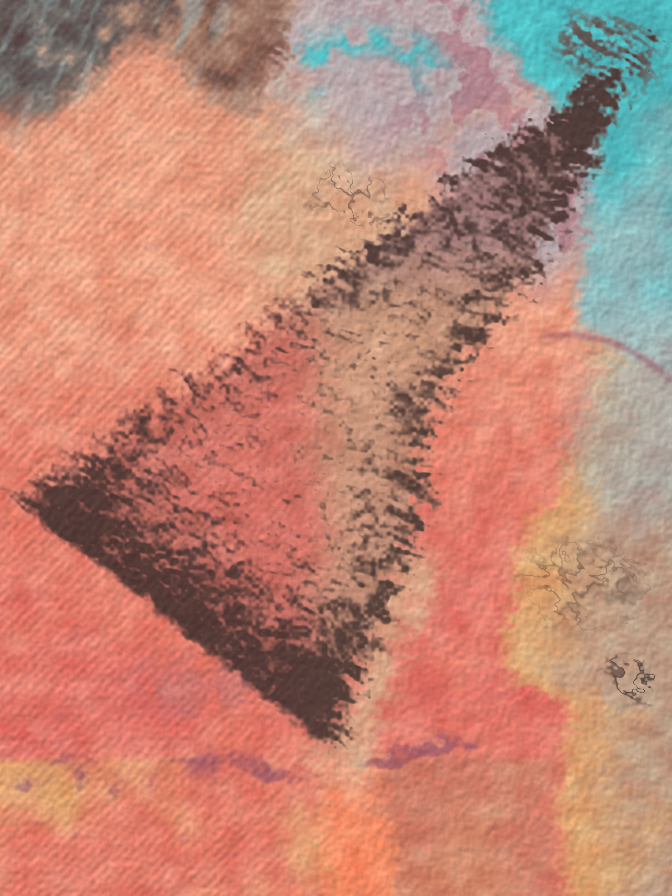
A WebGL 1 fragment shader for this texture:

```glsl
precision highp float;
// Weathered paint on canvas: salmon, tan and teal fields with a charcoal triangle.
// Noise-warped masks lay the colours, soft-thresholded grain makes the dry pigment,
// and a height difference adds the relief of paint and weave.
uniform vec2 u_resolution;

const vec3 SALMON = vec3(.89, .49, .42);
const vec3 PEACH = vec3(.91, .64, .52);
const vec3 ROSE = vec3(.83, .41, .39);
const vec3 TAN = vec3(.83, .66, .53);
const vec3 OCHRE = vec3(.86, .64, .44);
const vec3 LILAC = vec3(.73, .67, .68);
const vec3 TEAL = vec3(.3, .71, .73);
const vec3 SLATE = vec3(.36, .36, .36);
const vec3 PLUM = vec3(.58, .31, .38);
const vec3 BROWN = vec3(.55, .36, .33);
const vec3 CHAR = vec3(.27, .2, .19);
const vec2 LEFT_TIP = vec2(.02, .587);
const vec2 LOW_TIP = vec2(.491, .222);
const vec2 HIGH_TIP = vec2(.946, 1.255);
const float HORIZON = .205;
const float WEAVE = 400.;
const float RELIEF = .3;

float hash(vec2 p) {
  vec3 h = fract(p.xyx * .1031);
  h += dot(h, h.yzx + 33.33);
  return fract((h.x + h.y) * h.z);
}

float noise(vec2 p) {
  vec2 i = floor(p), f = fract(p);
  f = f * f * (3. - 2. * f);
  return mix(mix(hash(i), hash(i + vec2(1, 0)), f.x),
             mix(hash(i + vec2(0, 1)), hash(i + vec2(1, 1)), f.x), f.y);
}

float fbm(vec2 p) {
  float sum = 0., amp = .5;
  for (int i = 0; i < 5; i++) {
    sum += amp * noise(p);
    p = mat2(1.6, 1.2, -1.2, 1.6) * p + 7.3;
    amp *= .5;
  }
  return sum;
}

// Smooth step that also runs downwards when a > b
float ramp(float a, float b, float x) {
  float t = clamp((x - a) / (b - a), 0., 1.);
  return t * t * (3. - 2. * t);
}

float bell(float x, float width) { return exp(-x * x / (width * width)); }

// Soft ellipse
float blob(vec2 p, float x, float y, float rx, float ry) {
  return ramp(1.4, .6, length((p - vec2(x, y)) / vec2(rx, ry)));
}

// Signed distance to the line a-b, positive on its left
float side(vec2 p, vec2 a, vec2 b) {
  vec2 d = normalize(b - a);
  return dot(p - a, vec2(-d.y, d.x));
}

float weave(vec2 p) {
  return sin(p.x * WEAVE) * sin(p.y * WEAVE) * ramp(.6, .3, p.x);
}

float height(vec2 p) {
  return fbm(p * 50.) + .4 * noise(p * 150.) + .12 * weave(p);
}

vec3 ground(vec2 p, vec2 q, float rough, float fleck) {
  // Salmon field, paler above
  vec3 col = mix(SALMON, PEACH, .85 * ramp(.25, .75, q.y + .6 * rough - .5));
  col = mix(col, ROSE, .6 * ramp(.4, .65, rough) * ramp(.9, .5, q.y));
  col = mix(col, TAN, .85 * blob(q, .5, 1.05, .13, .2));
  // Ochre bank on the right
  float bank = q.x - mix(mix(.84, .765, ramp(.26, .3, q.y)), .88, ramp(.5, .69, q.y));
  vec3 sand = mix(OCHRE, vec3(.74, .6, .51), ramp(.02, .15, bank + .2 * (rough - .5)));
  col = mix(col, sand, ramp(-.02, .03, bank) * ramp(.88, .78, q.y));
  // Lilac crown with a pale teal arc
  float crown = max(blob(q, .6, 1.26, .2, .17), blob(q, .78, 1.05, .12, .15));
  vec3 bloom = mix(LILAC, vec3(.68, .48, .52), ramp(.45, .6, fleck) * ramp(.45, .7, q.x));
  float arc = bell(length(q - vec2(.54, 1.18)) - .09, .03) * ramp(1.15, 1.25, q.y);
  col = mix(col, mix(bloom, TEAL, arc * ramp(.35, .65, fleck)), crown);
  // Teal corner fading to grey
  float shore = min(q.x - .715 - .15 * ramp(1.33, 1.04, q.y), .7 * (q.y - 1.636 + .9 * q.x));
  vec3 sea = mix(vec3(.58, .71, .72), TEAL, ramp(.7, 1., q.y + .6 * rough - .5));
  col = mix(col, sea, ramp(-.02, .03, shore));
  col = mix(col, vec3(.66, .67, .66), .75 * blob(q, 1., .7, .13, .15));
  float rim = bell(length(p - vec2(.84, .62)) - .215, .006);
  col = mix(col, PLUM, .5 * rim * ramp(.78, .84, p.x) * ramp(.74, .8, p.y));
  // Slate corner with slanted strokes
  float hang = q.y - 1.15 - .11 * bell(q.x - .21, .09) - .22 * ramp(.36, .5, q.x);
  float strokes = noise(mat2(.9, .4, -.4, .9) * p * vec2(90, 16) + 9. * (q - p));
  vec3 slate = mix(SLATE, vec3(.58, .43, .37), ramp(.1, .3, q.x + .5 * (fleck - .5)));
  slate = mix(slate, mix(LILAC, TEAL, .4), .5 * ramp(.5, .9, strokes) * ramp(.4, .3, q.x));
  col = mix(col, slate * (.7 + .6 * fleck), .9 * ramp(-.03, .04, hang) * ramp(.5, .42, q.x));
  // Strip below the horizon, with a pale spout
  float below = ramp(.01, -.01, p.y - HORIZON + .02 * (rough - .5));
  vec3 strip = mix(SALMON, OCHRE, ramp(.35, .7, rough));
  strip = mix(strip, vec3(.77, .46, .39), .7 * ramp(.54, .6, q.x));
  col = mix(col, strip, below * ramp(.85, .81, q.x));
  col = mix(col, PEACH, below * bell(q.x - .535 + .12 * q.y, .035));
  col = mix(col, vec3(.95, .53, .38), .85 * blob(q, .525, .07, .05, .09));
  // Plum streaks
  float streak = blob(q, .35, .187, .1, .016) + blob(q, .12, .175, .07, .015);
  streak += blob(q, .61, .222, .09, .011) + .4 * blob(q, .28, .32, .1, .05);
  col = mix(col, PLUM, .75 * min(streak, 1.) * ramp(.2, .6, fleck));
  // Pale edge and scribbles
  float edge = bell(side(q, LOW_TIP, vec2(.59, .5)) + .03, .032);
  col = mix(col, TAN, .85 * edge * ramp(.54, .46, q.y) * ramp(.19, .23, q.y));
  float marks = .5 * blob(q, .87, .46, .09, .07) + blob(q, .94, .317, .04, .03);
  marks += .6 * blob(q, .52, 1.05, .05, .03);
  return mix(col, CHAR, .8 * marks * bell(noise(q * 45.) - .5, .09));
}

void main() {
  vec2 p = gl_FragCoord.xy / u_resolution * vec2(1., 4. / 3.);
  vec2 warp = vec2(fbm(p * 9.), fbm(p * 9. + 31.)) - .48;
  float rough = fbm(p * 6. + 17.), fleck = fbm(p * 32. + 5.);
  vec2 slant = vec2(p.x, p.y + .35 * p.x);
  float grain = .6 * noise(slant * vec2(65, 120) + warp * 8.) + .4 * noise(p * 180.) - .5;
  vec2 q = p + .09 * warp + .04 * vec2(grain, fleck - .5);
  vec3 col = ground(p, q, rough, fleck);
  // Mottled pink and pale flecks
  col += vec3(.08, .2, .18) * (fleck - .47);
  // Charcoal triangle, its right side bowed inwards
  vec2 t = p + .018 * warp;
  float low = side(t, LEFT_TIP, LOW_TIP);
  float top = side(t, HIGH_TIP, LEFT_TIP);
  float right = side(t, LOW_TIP, HIGH_TIP) - .06 * bell(t.y - .73, .14);
  float upper = ramp(.84, 1., t.y);
  float inside = ramp(-.006, .01, low + .015 * grain) * ramp(-.015, .02, right + .07 * grain);
  inside *= ramp(-.015, mix(.035, .01, upper), top + .06 * grain);
  inside = max(inside, .7 * blob(q, .9, 1.25, .07, .06) * ramp(-.2, .2, grain));
  vec3 inner = mix(mix(SALMON, ROSE, .5), TAN, ramp(.41, .54, q.x));
  inner = mix(inner, vec3(.64, .51, .51), upper) + .2 * (fleck - .47);
  col = mix(col, inner, .8 * inside);
  float density = .85 * bell(low, .13) + .45 * bell(right, .085) + .36 * bell(top, .09);
  density += .2 + .1 * upper + .3 * ramp(1.08, 1.2, t.y) + .08 * weave(p);
  col = mix(col, BROWN, inside * .5 * min(density, 1.));
  col = mix(col, CHAR, inside * .85 * ramp(.3, 1., density + 1.2 * grain));
  // Raised paint lit from the upper left
  float slope = height(p) - height(p + vec2(-.003, .004));
  gl_FragColor = vec4(col * (1. + RELIEF * slope + .1 * (rough - .48)), 1.);
}
```
